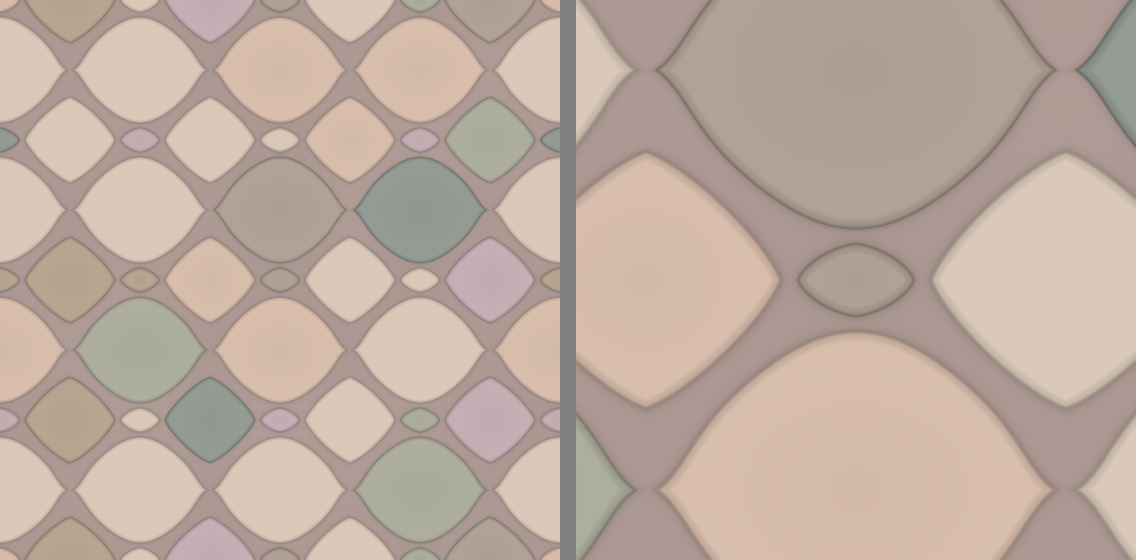
Left: the whole. Right: its middle third, enlarged.
Write a WebGL 1 fragment shader that draws this pattern.

```glsl
precision highp float;
// Glazed tiles in soft grout on a 4 by 4 wrapping grid: wide ogee lenses,
// rounded diamonds and small almonds, each drawn from a distance estimate.
// A wrapped hash leaves most tiles cream and glazes the rest in accents.

uniform vec2 u_resolution;

const float REPEATS = 4.0;
const float PI = 3.14159265;
const vec3 GROUT = vec3(0.682, 0.603, 0.580);
const vec3 CREAM = vec3(0.855, 0.790, 0.725);

float hash(vec2 p) {
  return fract(sin(dot(p, vec2(127.1, 311.7))) * 43758.5453);
}

// Value noise that wraps after "period" lattice steps.
float wrappedNoise(vec2 p, float period) {
  vec2 i = floor(p);
  vec2 f = fract(p);
  f = f * f * (3.0 - 2.0 * f);
  float a = hash(mod(i, period));
  float b = hash(mod(i + vec2(1.0, 0.0), period));
  float c = hash(mod(i + vec2(0.0, 1.0), period));
  float d = hash(mod(i + vec2(1.0, 1.0), period));
  return mix(mix(a, b, f.x), mix(c, d, f.x), f.y);
}

// Cosine lens whose sides flare slightly into ogee tips.
float ogeeLens(vec2 p, vec2 halfSize) {
  const float FLARE = 0.03;
  const float POWER = 3.4;
  vec2 q = max(abs(p) / halfSize, 0.0001);
  float wave = 2.0 * PI * pow(q.x, POWER);
  float profile = cos(0.5 * PI * q.x) + FLARE * sin(wave);
  float slope = FLARE * POWER * wave / q.x * cos(wave)
              - 0.5 * PI * sin(0.5 * PI * q.x);
  slope *= halfSize.y / halfSize.x;
  return halfSize.y * (q.y - profile) / sqrt(1.0 + slope * slope);
}

// Superellipse distance, scaled by its own gradient.
float superellipse(vec2 p, vec2 halfSize, float power) {
  vec2 q = max(abs(p) / halfSize, 0.0001);
  float g = pow(pow(q.x, power) + pow(q.y, power), 1.0 / power);
  vec2 gradient = pow(q / g, vec2(power - 1.0)) / halfSize;
  return (g - 1.0) / length(gradient);
}

vec3 accentGlaze(float pick) {
  vec3 c = vec3(0.850, 0.745, 0.675);                    // peach
  c = mix(c, vec3(0.770, 0.690, 0.708), step(0.30, pick)); // lilac
  c = mix(c, vec3(0.682, 0.682, 0.620), step(0.48, pick)); // sage
  c = mix(c, vec3(0.692, 0.640, 0.588), step(0.61, pick)); // taupe
  c = mix(c, vec3(0.722, 0.650, 0.570), step(0.77, pick)); // tan
  return mix(c, vec3(0.582, 0.610, 0.580), step(0.91, pick)); // teal
}

// Glaze one tile: flat face, soft bevel, dark rim and contact shadow.
vec3 paintTile(vec3 base, float d, vec2 local, vec2 id, float share, float aa) {
  vec2 key = mod(id, REPEATS);
  float accented = step(hash(key + 17.3), share);
  vec3 face = mix(CREAM, accentGlaze(hash(key + 41.9)), accented);

  float pool = 1.0 - smoothstep(0.0, 0.9, length(local));
  face *= 1.0 - 0.025 * accented * pool;
  float bevel = smoothstep(-0.030, -0.012, d);
  float rim = smoothstep(-0.012, -0.001, d);
  face *= 1.0 - 0.09 * bevel - 0.20 * rim;

  base *= 1.0 - 0.13 * exp(-max(d, 0.0) / 0.008);
  return mix(base, face, 1.0 - smoothstep(-aa, aa, d));
}

void main() {
  vec2 p = gl_FragCoord.xy / u_resolution * REPEATS;
  float aa = 0.75 * REPEATS / min(u_resolution.x, u_resolution.y);

  vec3 color = GROUT * (0.985 + 0.03 * wrappedNoise(p * 2.0, REPEATS * 2.0));

  // Large lenses: whole columns, half rows.
  vec2 lensSize = vec2(0.479, 0.380);
  vec2 id = vec2(floor(p.x + 0.5), floor(p.y));
  vec2 q = p - id - vec2(0.0, 0.5);
  color = paintTile(color, ogeeLens(q, lensSize), q / lensSize, id, 0.31, aa);

  // Diamonds: half columns, whole rows.
  vec2 diamondSize = vec2(0.323, 0.308);
  id = vec2(floor(p.x), floor(p.y + 0.5));
  q = p - id - vec2(0.5, 0.0);
  float d = superellipse(q, diamondSize, 1.27);
  color = paintTile(color, d, q / diamondSize, mod(id, REPEATS) + 0.25, 0.50, aa);

  // Almonds: whole columns, whole rows.
  vec2 almondSize = vec2(0.140, 0.089);
  id = floor(p + 0.5);
  q = p - id;
  d = superellipse(q, almondSize, 1.5);
  color = paintTile(color, d, q / almondSize, mod(id, REPEATS) + 0.625, 0.62, aa);

  gl_FragColor = vec4(color, 1.0);
}
```
